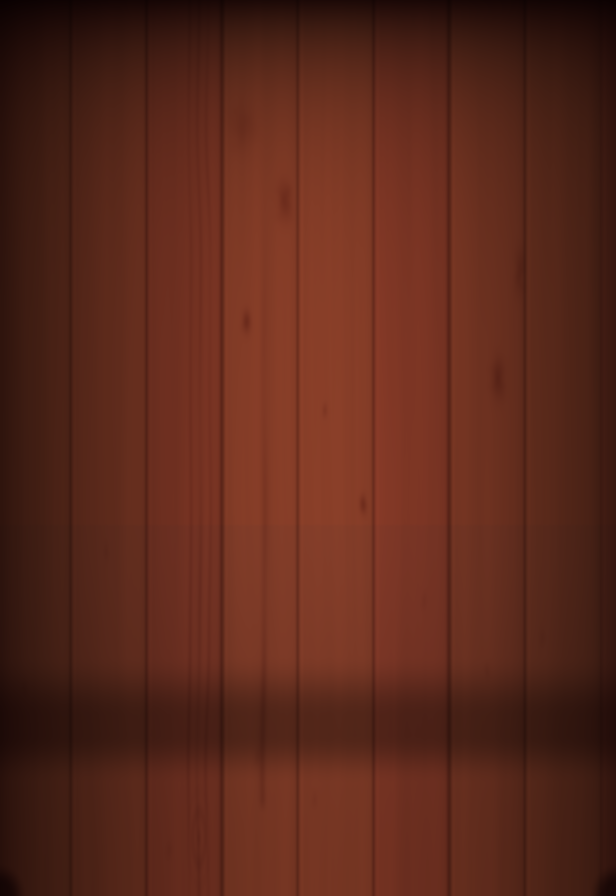
Give the GLSL for this texture, as a Shadertoy shader.

```glsl
#define PLANK_WIDTH 0.1229
#define FIRST_SEAM 0.1145
#define SEAM_HALF 0.0030
#define SEAM_DEPTH 0.17
#define GRAIN_DEPTH 0.085
#define WOOD vec3(0.535, 0.239, 0.157)
#define KNOT_TINT vec3(0.80, 0.68, 0.68)
#define LIGHT_CENTER 0.52
#define LIGHT_SPREAD 0.555
#define TOP_FADE 0.085
#define BAND_DEPTH 0.32

float hash(vec2 p) {
    vec3 q = fract(vec3(p.xyx) * 0.1031);
    q += dot(q, q.yzx + 33.33);
    return fract((q.x + q.y) * q.z);
}

float noise(vec2 p) {
    vec2 i = floor(p), f = fract(p);
    f = f * f * (3.0 - 2.0 * f);
    return mix(mix(hash(i), hash(i + vec2(1, 0)), f.x),
               mix(hash(i + vec2(0, 1)), hash(i + 1.0), f.x), f.y);
}

float bell(float x, float width) {
    x /= width;
    return exp(-x * x);
}

float knot(vec2 p, vec2 center, vec2 radius) {
    vec2 d = (p - center) / radius;
    d.x += 0.5 * (noise(p * vec2(60.0, 90.0)) - 0.5);
    return exp(-dot(d, d));
}

// Fine vertical fibres, bent slowly along each board
float fibres(vec2 p, float board) {
    float bend = 0.008 * noise(vec2(board * 7.3, p.y * 4.0));
    float sum = 0.0, amp = 0.5, freq = 45.0;
    for (int i = 0; i < 3; i++) {
        sum += amp * (noise(vec2((p.x + bend) * freq + board * 19.0, p.y * freq * 0.03)) - 0.5);
        freq *= 1.9;
        amp *= 0.6;
    }
    return sum;
}

// Long dark veins running through the second and third boards
float veins(vec2 p) {
    float wander = 0.006 * (noise(vec2(p.y * 7.0, 4.0)) - 0.5);
    float sum = 0.0;
    for (int i = 0; i < 3; i++) {
        float x = 0.308 + 0.015 * float(i) + wander * (1.0 + 0.4 * float(i));
        sum += 0.6 * bell(p.x - x, 0.0035) * (0.3 + 0.7 * noise(vec2(float(i) * 9.0, p.y * 6.0)));
    }
    float streak = smoothstep(0.09, 0.11, p.y) * smoothstep(0.88, 0.35, p.y);
    sum += 0.85 * streak * bell(p.x - 0.428 - wander, 0.0055) * (0.4 + 0.6 * noise(vec2(2.0, p.y * 9.0)));
    // Nested arches near the foot
    vec2 d = (p - vec2(0.323, 0.065)) / vec2(0.021, 0.06);
    float r = length(d);
    return sum + 0.3 * (0.5 + 0.5 * cos(r * 13.0)) * smoothstep(1.1, 0.5, r);
}

float knots(vec2 p, float board) {
    float sum = 0.75 * knot(p, vec2(0.462, 0.776), vec2(0.012, 0.021));
    sum += 0.85 * knot(p, vec2(0.400, 0.641), vec2(0.007, 0.012));
    sum += 0.8 * knot(p, vec2(0.809, 0.578), vec2(0.011, 0.021));
    sum += 0.55 * knot(p, vec2(0.843, 0.697), vec2(0.008, 0.024));
    sum += 0.8 * knot(p, vec2(0.590, 0.437), vec2(0.006, 0.010));
    sum += 0.4 * knot(p, vec2(0.392, 0.858), vec2(0.020, 0.024));
    sum += 0.4 * knot(p, vec2(0.528, 0.542), vec2(0.005, 0.008));
    // One small faint fleck on each board
    vec2 seed = vec2(board + 20.0, 5.0);
    float x = FIRST_SEAM + (board + 0.2 + 0.6 * hash(seed)) * PLANK_WIDTH;
    sum += 0.2 * knot(p, vec2(x, 0.5 * hash(seed + 41.0)), vec2(0.005, 0.010));
    return min(sum, 1.0);
}

// Reddish groove, heavier at every third joint, with a thin lit lip
vec3 seams(vec3 color, vec2 p) {
    float id = floor((p.x - FIRST_SEAM) / PLANK_WIDTH + 0.5);
    float d = p.x - FIRST_SEAM - id * PLANK_WIDTH;
    float heavy = mod(id, 3.0) == 2.0 ? 1.35 : 1.0;
    float depth = SEAM_DEPTH * heavy * (id > 6.0 ? 0.3 : 1.0);
    color *= 1.0 - depth * vec3(1.0, 1.25, 1.25) * bell(d, SEAM_HALF * heavy);
    color *= 1.0 - 0.04 * bell(d, 0.012);
    return color * (1.0 + 0.05 * bell(d - 0.007, 0.003));
}

float lighting(vec2 p) {
    float light = bell(p.x - LIGHT_CENTER, LIGHT_SPREAD);
    light *= 1.0 - 0.80 * exp(-(1.0 - p.y) / TOP_FADE);
    light *= mix(0.86, 1.0, smoothstep(0.0, 0.45, p.y));
    light *= 1.0 - 0.20 * exp(-p.x / 0.04) - 0.15 * exp(-(1.0 - p.x) / 0.02);
    // Soft shadow band and shaded lower corners
    float band = smoothstep(0.125, 0.18, p.y) * smoothstep(0.27, 0.20, p.y);
    light *= 1.0 - BAND_DEPTH * band;
    vec2 corner = vec2(min(p.x, 1.0 - p.x), p.y) / vec2(0.032, 0.027);
    return light * (1.0 - 0.5 * smoothstep(1.4, 0.5, length(corner)));
}

void mainImage(out vec4 fragColor, in vec2 fragCoord) {
    vec2 p = fragCoord / iResolution.xy;
    float board = floor((p.x - FIRST_SEAM) / PLANK_WIDTH);
    float light = lighting(p);

    vec3 color = WOOD * light;
    color.gb -= vec2(0.014, 0.006) * smoothstep(0.5, 0.15, light);
    // Alternating warm and red boards
    float warmth = cos((board - 2.5) * 2.0);
    color *= 1.0 + vec3(0.012, 0.05, 0.02) * warmth;

    // Faint joint across the boards
    float below = smoothstep(0.416, 0.412, p.y) * smoothstep(0.0, 0.3, p.y);
    color *= mix(vec3(1.0), vec3(0.965, 0.985, 1.02), below);

    color *= 1.0 + GRAIN_DEPTH * fibres(p, board);
    color *= 1.0 - vec3(0.14, 0.21, 0.20) * veins(p);
    color *= mix(vec3(1.0), KNOT_TINT, knots(p, board));
    color = seams(color, p);
    fragColor = vec4(max(color, 0.0), 1.0);
}
```
